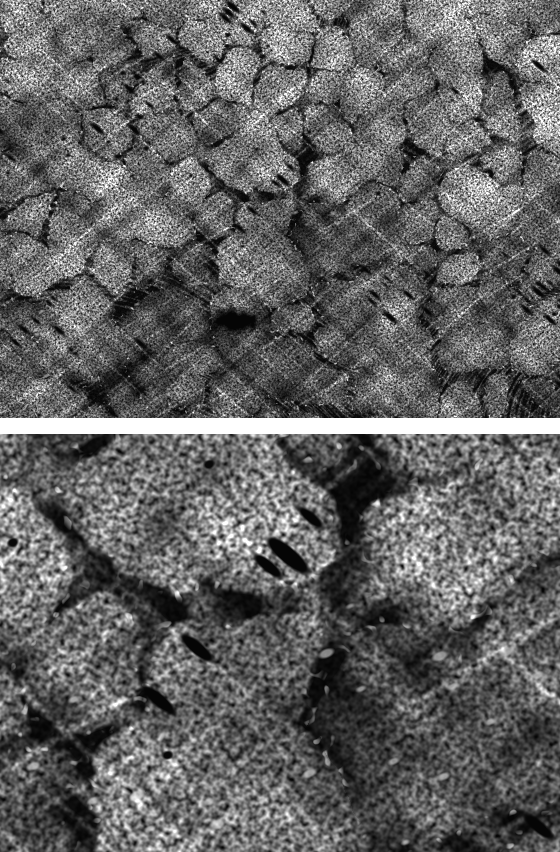
Top: the whole. Bottom: its middle third, enlarged.
A WebGL 2 fragment shader for this texture:

```glsl
#version 300 es
precision highp float;

uniform vec2 u_resolution;
out vec4 fragColor;

// Grain layout
const float CELLS = 9.5;
const float GROUP_SIZE = 2.3;
const float LONE_SHARE = 0.34;
const float CORNER_SHARPNESS = 10.0;
const float SEAM_WIDTH = 0.055;
const float SEAM_VARIATION = 0.34;
// Tones
const float GRAIN_TONE = 0.405;
const float TONE_SPREAD = 0.16;
const float MATRIX_TONE = 0.15;
const float SPECKLE_GAIN = 1.06;
const float SCRATCH_GAIN = 0.20;
const float SMEAR_GAIN = 0.16;
// Large cavity
const vec2 CAVITY_CENTER = vec2(0.57, 0.25);
const vec2 CAVITY_RADII = vec2(0.050, 0.028);

vec2 hash2(vec2 cell) {
    uvec2 v = uvec2(ivec2(cell)) * 1664525u + 1013904223u;
    v.x += v.y * 1664525u;
    v.y += v.x * 1664525u;
    v ^= v >> 16u;
    v.x += v.y * 1664525u;
    v.y += v.x * 1664525u;
    v ^= v >> 16u;
    return vec2(v >> 8u) / 16777216.0;
}

float corner(vec2 cell, vec2 offset) {
    float a = 6.28318 * hash2(cell).x;
    return dot(vec2(cos(a), sin(a)), offset);
}

float gradientNoise(vec2 p) {
    vec2 i = floor(p), f = p - i;
    vec2 u = f * f * f * (f * (f * 6.0 - 15.0) + 10.0);
    vec2 e = vec2(1.0, 0.0);
    return mix(mix(corner(i, f), corner(i + e, f - e), u.x),
               mix(corner(i + e.yx, f - e.yx), corner(i + 1.0, f - 1.0), u.x), u.y);
}

mat2 turn(float a) {
    return mat2(cos(a), -sin(a), sin(a), cos(a));
}

vec2 seedOf(vec2 cell) {
    return cell + 0.1 + 0.8 * hash2(cell);
}

// Neighbouring cells share a group and fuse into one lobed grain
vec2 groupOf(vec2 cell) {
    vec2 h = hash2(cell + 57.0);
    return h.x < LONE_SHARE ? cell + 500.0 : floor((cell + 1.2 * h) / GROUP_SIZE);
}

// Returns the gap to the nearest other grain; outputs the grain's group
float grainGap(vec2 p, out vec2 group) {
    vec2 base = floor(p), nearestCell = base;
    float nearest = 9.0, others = 1e-6;
    for (int k = 0; k < 25; k++) {
        vec2 cell = base + vec2(k % 5 - 2, k / 5 - 2);
        float d = distance(p, seedOf(cell));
        if (d < nearest) { nearest = d; nearestCell = cell; }
    }
    group = groupOf(nearestCell);
    for (int k = 0; k < 25; k++) {
        vec2 cell = base + vec2(k % 5 - 2, k / 5 - 2);
        if (groupOf(cell) != group)
            others += exp(-CORNER_SHARPNESS * distance(p, seedOf(cell)));
    }
    return -log(others) / CORNER_SHARPNESS - nearest;
}

// Tapered straight marks along one direction
float scratches(vec2 p, float angle, float seed) {
    vec2 q = turn(angle) * p * vec2(3.6, 24.0) + seed;
    vec2 cell = floor(q), f = q - cell;
    vec2 h = hash2(cell), g = hash2(cell + 31.0);
    float d = abs(f.y - 0.3 - 0.4 * h.y - 0.3 * (g.x - 0.5) * (f.x - 0.5));
    float taper = smoothstep(0.0, 0.3, f.x) * smoothstep(1.0, 0.6, f.x);
    return smoothstep(0.12, 0.0, d) * taper * step(0.62, h.x) * (0.4 + 0.6 * g.y);
}

// Clustered slits; density sets how many cells hold one
float slits(vec2 p, float angle, vec2 scale, float density, float seed) {
    vec2 q = turn(angle) * p * scale + seed;
    vec2 cell = floor(q), f = q - cell;
    vec2 h = hash2(cell), g = hash2(cell + 77.0);
    float cluster = smoothstep(0.1, 0.45, gradientNoise(cell / scale * 3.5 + seed));
    float d = length(f - 0.5 - 0.2 * (g - 0.5)) - mix(0.12, 0.38, h.y);
    float blur = 1.5 * scale.y / u_resolution.y;
    return smoothstep(blur, -blur, d) * step(h.x, 0.004 + density * cluster);
}

void main() {
    vec2 p = gl_FragCoord.xy / u_resolution.y;
    vec2 warp = vec2(gradientNoise(p * 6.0), gradientNoise(p * 6.0 + 40.0)) * 0.035
              + vec2(gradientNoise(p * 27.0), gradientNoise(p * 27.0 + 90.0)) * 0.010
              + vec2(gradientNoise(p * 75.0), gradientNoise(p * 75.0 + 60.0)) * 0.004;
    vec2 group;
    float gap = grainGap((p + warp) * CELLS + 20.0, group);

    // Grains, with seams that swell and fade
    float seam = SEAM_WIDTH + SEAM_VARIATION * gradientNoise(p * 4.5 + 13.0);
    float grain = smoothstep(seam - 0.05, seam + 0.05, gap);
    float shade = 0.24 * gradientNoise(p * 2.3 + 5.0) + 0.22 * gradientNoise(p * 8.0)
                + 0.16 * gradientNoise(p * 21.0);
    float light = 0.13 * (p.y - 0.5) + shade;
    float tone = GRAIN_TONE + light + TONE_SPREAD * (hash2(group + 9.0).y - 0.5);
    tone += 0.08 * smoothstep(0.0, 0.5, gap - seam) - 0.04;

    // Layered matrix between grains
    float layers = gradientNoise(turn(0.9 * gradientNoise(p * 1.7)) * p * vec2(14.0, 85.0));
    float matrix = MATRIX_TONE + 0.5 * light + 0.45 * layers;
    tone = mix(max(matrix, 0.03), tone, grain);

    // Polishing marks and broad smears
    float marks = scratches(p, 0.75, 3.0) + scratches(p, 0.55, 71.0) + scratches(p, -0.72, 140.0);
    float brushed = gradientNoise(turn(0.75) * p * vec2(5.0, 130.0));
    float smears = gradientNoise(turn(0.7) * p * vec2(4.0, 32.0))
                 + gradientNoise(turn(-0.75) * p * vec2(4.0, 38.0) + 25.0);
    tone += SCRATCH_GAIN * marks + 0.10 * brushed + SMEAR_GAIN * smears;
    tone = max(tone, 0.04);

    // Fine speckle and bright rim sparks
    float speckle = gradientNoise(turn(0.6) * p * 171.0) + 0.8 * gradientNoise(turn(1.1) * p * 287.0);
    tone *= 1.0 + SPECKLE_GAIN * speckle;
    float rim = smoothstep(0.13, 0.0, abs(gap - seam));
    tone += 0.45 * rim * smoothstep(0.22, 0.45, gradientNoise(turn(0.3) * p * 120.0));

    // Slits, pits, pale flakes and the cavity
    tone = mix(tone, 0.02, slits(p, -0.70, vec2(17.0, 58.0), 0.32, 11.0));
    tone = mix(tone, 0.03, slits(p, 0.30, vec2(60.0, 75.0), 0.05, 203.0));
    tone = mix(tone, 0.85, 0.6 * slits(p, 0.40, vec2(60.0, 110.0), 0.08, 317.0));
    float cavity = length((p + warp - CAVITY_CENTER) / CAVITY_RADII);
    tone *= smoothstep(0.6, 1.5, cavity + 0.5 * gradientNoise(p * 40.0));

    fragColor = vec4(vec3(clamp(tone, 0.02, 1.0)), 1.0);
}
```
